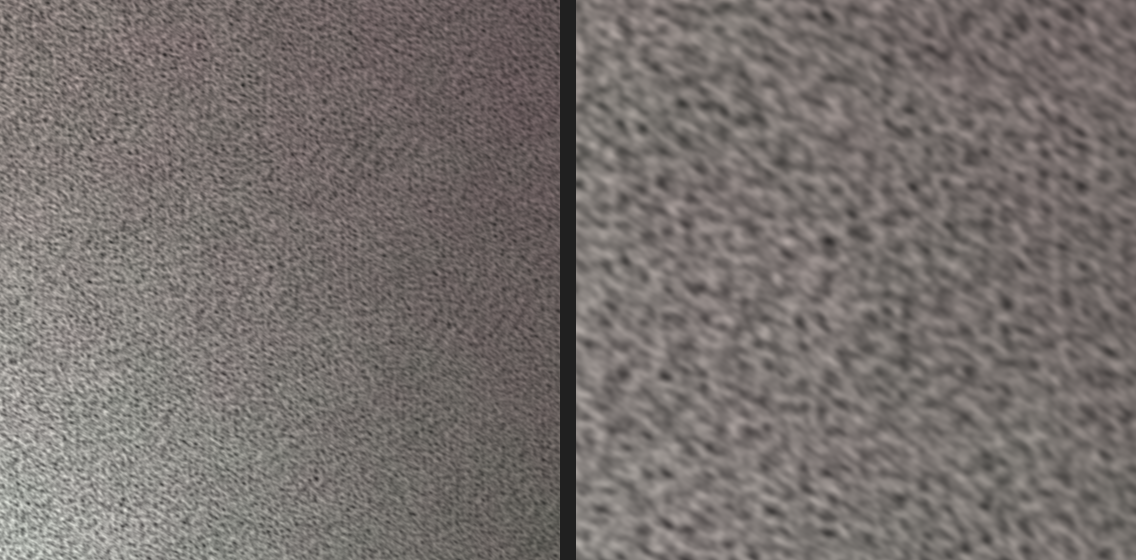
Left: the whole. Right: its middle third, enlarged.
A three.js fragment shader for this texture:

```glsl
varying vec2 vUv;

const vec3 LIT_GREY = vec3(0.715, 0.732, 0.712);
const vec3 WARM_GREY = vec3(0.502, 0.470, 0.456);
const vec3 OLIVE_GREY = vec3(0.376, 0.366, 0.346);
const vec3 MAUVE_GREY = vec3(0.376, 0.328, 0.332);
const float STITCHES = 84.0;
const float SLANT = -0.56;

float hash(vec2 p) {
  return fract(sin(dot(p, vec2(127.1, 311.7))) * 43758.5453);
}

vec2 hash2(vec2 p) {
  return vec2(hash(p), hash(p + vec2(37.2, 17.9)));
}

vec2 rotate(vec2 p, float angle) {
  float c = cos(angle);
  float s = sin(angle);
  return vec2(c * p.x + s * p.y, c * p.y - s * p.x);
}

float cornerSlope(vec2 cell, vec2 offset) {
  float angle = 6.2832 * hash(cell);
  return dot(vec2(cos(angle), sin(angle)), offset);
}

// Gradient noise, roughly -0.7 to 0.7
float noise(vec2 p) {
  vec2 i = floor(p);
  vec2 f = p - i;
  vec2 u = f * f * f * (f * (f * 6.0 - 15.0) + 10.0);
  vec2 e = vec2(1.0, 0.0);
  float low = mix(cornerSlope(i, f), cornerSlope(i + e.xy, f - e.xy), u.x);
  float high = mix(cornerSlope(i + e.yx, f - e.yx), cornerSlope(i + e.xx, f - e.xx), u.x);
  return mix(low, high, u.y);
}

// Slanted soft gaps between stitches, in staggered columns
float stitchGaps(vec2 p, float slant) {
  vec2 home = floor(p);
  float sum = 0.0;
  for (int y = -1; y <= 1; y++) {
    for (int x = -1; x <= 1; x++) {
      vec2 cell = home + vec2(float(x), float(y));
      vec2 jitter = (hash2(cell) - 0.5) * vec2(0.4, 0.75);
      float stagger = 0.25 * (mod(cell.x, 2.0) - 0.5);
      vec2 center = cell + 0.5 + jitter + vec2(0.0, stagger);
      vec2 d = rotate(p - center, slant) / vec2(0.39, 0.25);
      sum += mix(0.2, 1.0, hash(cell + 71.3)) * exp(-dot(d, d));
    }
  }
  return sum;
}

// Short fibres running along the slant, with finer fuzz
float fibres(vec2 p, float slant) {
  vec2 q = rotate(p, slant);
  float strands = noise(q * vec2(80.0, 155.0));
  float crossed = noise(rotate(p, -0.9) * vec2(95.0, 150.0) + 43.0);
  float fuzz = noise(q * vec2(150.0, 230.0) + 91.0);
  return strands + 0.5 * crossed + 0.5 * fuzz;
}

// Broad light falling from the lower left
vec3 shade(vec2 p) {
  vec3 bottom = mix(LIT_GREY, OLIVE_GREY, smoothstep(-0.3, 1.1, p.x));
  vec3 top = mix(WARM_GREY, MAUVE_GREY, p.x);
  return mix(bottom, top, smoothstep(-0.25, 1.0, p.y));
}

void main() {
  vec2 warp = vec2(noise(vUv * 7.0), noise(vUv * 7.0 + 23.0));
  vec2 p = vUv + 0.006 * warp;

  float gaps = stitchGaps(p * STITCHES, SLANT) - 0.19;
  float weave = 0.39 * fibres(p, SLANT) - 0.36 * gaps;
  float contrast = mix(1.12, 0.85, smoothstep(0.1, 0.95, vUv.x));
  float patches = 0.06 * noise(vUv * 9.0 + 5.0) + 0.06 * noise(vUv * 24.0);

  // Faint pink and green drift over the cloth
  float tint = noise(vUv * 6.0 + 61.0) + 0.7 * noise(vUv * 19.0 + 13.0);
  vec3 drift = vec3(0.009, -0.006, 0.002) * tint;

  vec3 cloth = shade(vUv) * (1.0 + contrast * weave + patches) + drift;
  gl_FragColor = vec4(clamp(cloth, 0.0, 1.0), 1.0);
}
```
